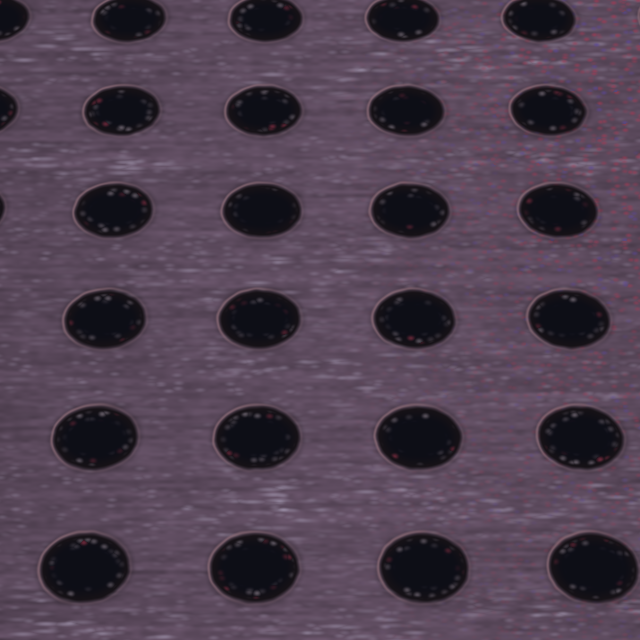
Reproduce this texture procedurally as a Shadertoy shader.

```glsl
// Brushed mauve metal sheet with a receding grid of dark punched holes.

const vec3 METAL = vec3(0.350, 0.282, 0.354);
const vec3 FLECK = vec3(0.57, 0.52, 0.61);
const vec3 RIM_LIGHT = vec3(0.56, 0.43, 0.47);
const vec3 HOLE = vec3(0.050, 0.053, 0.088);
const vec3 HOLE_EDGE = vec3(0.085, 0.068, 0.085);
const vec3 GLINT = vec3(0.36, 0.33, 0.37);
const vec3 RED_TINT = vec3(0.62, 0.23, 0.33);
const vec3 BLUE_TINT = vec3(0.36, 0.28, 0.60);

const float TOP_PITCH = 0.2118;     // column spacing at the top edge
const float PITCH_GROWTH = 0.060;   // extra spacing at the bottom edge
const float FIRST_ROW = 4.683;      // inverse spacing of the top row
const float ROW_STEP = 0.1819;      // fall of inverse spacing per row
const float GRID_X = 0.4166;        // one column line at the top edge
const float GRID_LEAN = 0.0213;     // its leftward drift toward the bottom
const vec2 HOLE_RADIUS = vec2(0.258, 0.250); // in grid cells
const float EDGE_BLUR = 0.0040;
const float TAU = 6.2831853;

vec3 hash3(vec2 p) {
    vec3 q = fract(vec3(p.xyx) * vec3(0.1031, 0.1030, 0.0973));
    q += dot(q, q.yxz + 33.33);
    return fract((q.xxy + q.yzz) * q.zyx);
}

float valueNoise(vec2 p) {
    vec2 i = floor(p), f = fract(p);
    f = f * f * (3.0 - 2.0 * f);
    float low = mix(hash3(i).x, hash3(i + vec2(1, 0)).x, f.x);
    float high = mix(hash3(i + vec2(0, 1)).x, hash3(i + vec2(1, 1)).x, f.x);
    return mix(low, high, f.y);
}

// Sparse cellular blobs: x is the brightness, y a random tint.
vec2 flecks(vec2 p, float density) {
    vec2 id = floor(p), result = vec2(0.0);
    for (int j = -1; j <= 1; j++)
    for (int i = -1; i <= 1; i++) {
        vec2 cell = id + vec2(i, j);
        vec3 h = hash3(cell);
        float blob = 1.0 - smoothstep(0.0, 0.75, length(p - cell - h.xy));
        blob *= smoothstep(1.0 - density, 1.0, h.z) * 0.6 + 0.4 * step(1.0 - density, h.z);
        if (blob > result.x) result = vec2(blob, fract(h.z * 57.0 + h.x));
    }
    return result;
}

// Grid coordinates in perspective; hole centres lie on whole numbers.
vec3 perspectiveGrid(vec2 uv) {
    float down = 1.0 - uv.y;
    float pitch = TOP_PITCH + PITCH_GROWTH * down;
    float column = (uv.x - GRID_X + GRID_LEAN * down) / pitch;
    float row = (FIRST_ROW - 1.0 / pitch) / ROW_STEP;
    return vec3(column, row, pitch);
}

vec3 brushedMetal(vec2 uv, float row) {
    // Fine brushing and broad rolling lines
    float warp = 0.6 * sin(uv.x * 5.0 + uv.y * 9.0);
    float lines = sin(uv.y * 395.0 + warp) * (0.5 + 0.5 * sin(uv.y * 23.0))
                + 0.7 * sin(uv.y * 171.0 - warp) + 0.6 * sin(uv.y * 67.0 + 1.0);
    float brush = valueNoise(uv * vec2(5.0, 170.0)) + valueNoise(uv * vec2(22.0, 120.0))
                + valueNoise(uv * vec2(75.0, 190.0)) - 1.5;
    vec3 color = METAL * (1.0 + 0.026 * lines + 0.125 * brush);
    color *= 1.0 + 0.05 * sin(uv.x * 3.6 - 0.5);

    // Worn streaks gather between the rows
    float wear = 0.5 - 0.5 * cos(TAU * row);
    float patches = smoothstep(0.25, 0.8, valueNoise(uv * vec2(5.0, 16.0) + 7.0));
    float streak = flecks(uv * vec2(26.0, 140.0), 0.24).x * patches;
    float scratch = flecks(uv * vec2(65.0, 150.0) + 31.0, 0.20).x;
    color = mix(color, FLECK, (0.25 + 0.55 * wear) * streak + (0.18 + 0.22 * wear) * scratch);

    // Coloured sparkle toward the right edge
    vec2 sparkle = flecks(uv * vec2(105.0, 160.0) + 73.0, 0.32);
    float reach = smoothstep(0.45, 1.0, uv.x) * (0.35 + 0.65 * uv.y);
    vec3 tint = mix(RED_TINT, BLUE_TINT, step(0.72, sparkle.y));
    return mix(color, tint, 0.75 * reach * sparkle.x);
}

vec3 holeInterior(vec2 uv, float depth, vec2 side) {
    vec3 color = mix(HOLE_EDGE, HOLE, smoothstep(0.0, 0.022, depth));
    float band = smoothstep(0.003, 0.009, depth) * (1.0 - smoothstep(0.012, 0.025, depth));
    vec2 glint = flecks(uv * vec2(85.0, 105.0) + 11.0, 0.42);
    vec3 tint = mix(GLINT, RED_TINT * 0.7, step(0.8, glint.y));
    return mix(color, tint, glint.x * band * (0.55 + 0.45 * abs(side.y)));
}

void mainImage(out vec4 fragColor, in vec2 fragCoord) {
    vec2 uv = fragCoord / iResolution.xy;
    vec3 grid = perspectiveGrid(uv);
    vec2 offset = (grid.xy - round(grid.xy)) / HOLE_RADIUS;
    offset.y = -offset.y;
    float radius = length(offset);
    vec2 side = offset / max(radius, 0.001);

    // Approximate distance to the slightly uneven rim, in canvas units
    float rimScale = grid.z * mix(HOLE_RADIUS.x, HOLE_RADIUS.x * 0.73, side.y * side.y);
    float dist = (radius - 1.0) * rimScale;
    dist += 0.0016 * (valueNoise(uv * 75.0) - 0.5);

    vec3 color = brushedMetal(uv, grid.y);

    // Lit lip at the upper left, faint shade around the hole
    float lit = 0.25 + 0.75 * smoothstep(-0.3, 0.9, dot(side, normalize(vec2(-1.0, 0.5))));
    color *= 1.0 - 0.16 * (1.0 - smoothstep(0.003, 0.014, dist));
    float lip = 1.0 - smoothstep(0.0, 0.0042, abs(dist - 0.0035));
    color = mix(color, RIM_LIGHT, 0.65 * lit * lip);

    float blur = max(EDGE_BLUR, 1.0 / iResolution.y);
    float cover = 1.0 - smoothstep(-blur, blur, dist);
    color = mix(color, holeInterior(uv, -dist, side), cover);
    fragColor = vec4(color, 1.0);
}
```
